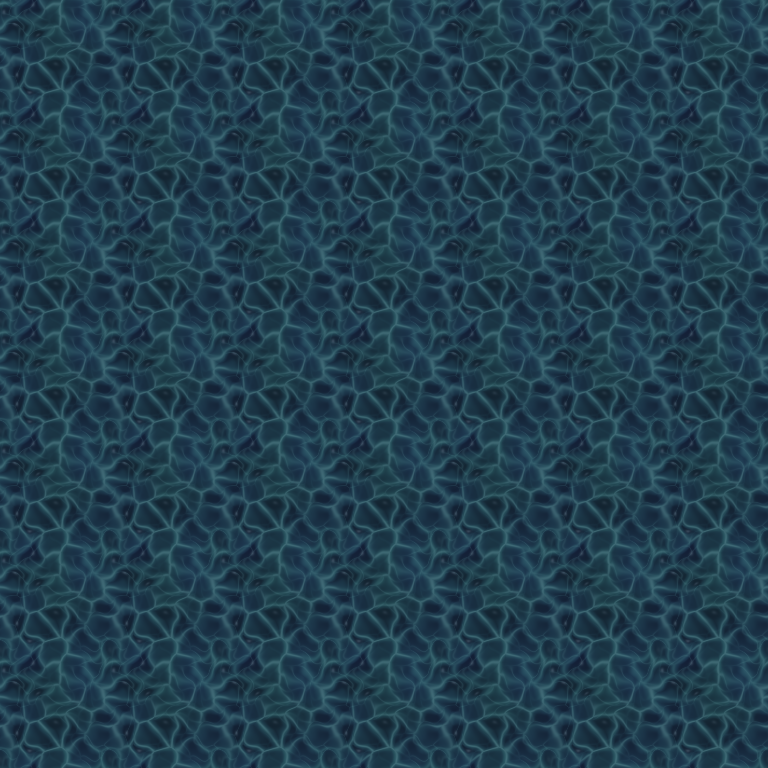
Reproduce this texture procedurally as a three.js fragment shader.

```glsl
// Seamless dark water: navy pools ringed by soft teal caustic veins, tiled 7 by 7.
varying vec2 vUv;

const float REPEATS = 7.0;
const float CELLS = 5.0;
const float TAU = 6.2831853;

const vec3 NAVY = vec3(0.075, 0.130, 0.200);
const vec3 DEEP_BLUE = vec3(0.108, 0.212, 0.285);
const vec3 TEAL = vec3(0.160, 0.330, 0.380);
const vec3 PALE_VEIN = vec3(0.300, 0.470, 0.510);
const vec3 GLINT = vec3(0.340, 0.420, 0.490);

float hash(vec2 p) {
  return fract(sin(dot(p, vec2(127.1, 311.7))) * 43758.5453);
}

// Wraps a lattice id so that it repeats after the given period.
vec2 wrapId(vec2 id, float period) {
  return floor(mod(id + 0.5, period));
}

// Value noise that repeats with the tile.
float tileNoise(vec2 tile, float period, float seed) {
  vec2 p = tile * period;
  vec2 id = floor(p);
  vec2 f = fract(p);
  f = f * f * (3.0 - 2.0 * f);
  float a = hash(wrapId(id, period) + seed);
  float b = hash(wrapId(id + vec2(1.0, 0.0), period) + seed);
  float c = hash(wrapId(id + vec2(0.0, 1.0), period) + seed);
  float d = hash(wrapId(id + vec2(1.0, 1.0), period) + seed);
  return mix(mix(a, b, f.x), mix(c, d, f.x), f.y);
}

// Repeating cells: x = nearest distance, y = gap to the second, z = cell random.
vec3 poolCells(vec2 tile, float period, float seed) {
  vec2 p = tile * period;
  vec2 base = floor(p);
  float nearest = 9.0;
  float second = 9.0;
  float random = 0.0;
  for (int j = -1; j <= 1; j++) {
    for (int i = -1; i <= 1; i++) {
      vec2 id = base + vec2(float(i), float(j));
      vec2 key = wrapId(id, period) + seed;
      vec2 jitter = vec2(hash(key), hash(key + 37.3));
      float d = length(id + 0.08 + 0.84 * jitter - p);
      if (d < nearest) {
        second = nearest;
        nearest = d;
        random = hash(key + 71.9);
      } else {
        second = min(second, d);
      }
    }
  }
  return vec3(nearest, second - nearest, random);
}

// Soft line around zero distance.
float softLine(float d, float width) {
  return exp(-d * d / (width * width));
}

// Three-stop colour ramp from pool to shallow water.
vec3 waterRamp(float tone) {
  vec3 dark = mix(NAVY, DEEP_BLUE, smoothstep(0.0, 0.5, tone));
  return mix(dark, TEAL, smoothstep(0.4, 0.95, tone));
}

void main() {
  vec2 tile = vUv * REPEATS;

  // Bend the cells into irregular pools
  vec2 bend = vec2(tileNoise(tile, 8.0, 3.0), tileNoise(tile, 8.0, 19.0)) - 0.5;
  vec2 warped = tile + bend * 0.11;
  vec3 pool = poolCells(warped, CELLS, 5.0);
  vec3 ripple = poolCells(warped + bend * 0.05, 7.0, 43.0);

  // Broad and fine variation inside the tile
  float broad = tileNoise(tile, 3.0, 11.0) - 0.5;
  float fine = tileNoise(tile, 13.0, 29.0) - 0.5;
  float band = cos(TAU * (tile.y - 0.41));

  // Pools darken toward their centres, each to its own depth
  float depth = mix(0.22, 0.72, pool.z);
  float tone = 0.68 - depth * smoothstep(0.02, 0.55, pool.y);
  tone += 0.26 * broad + 0.20 * fine - 0.05 * band;
  tone += 0.10 * softLine(ripple.y, 0.22) - 0.03;
  vec3 color = waterRamp(tone);
  color += vec3(0.0, 0.025, -0.030) * (tileNoise(tile, 4.0, 53.0) - 0.5);

  // Broken pale veins and faint secondary ripples
  float veinMask = smoothstep(0.25, 0.85, tileNoise(tile, 6.0, 61.0));
  float vein = softLine(pool.y, 0.10) * mix(0.12, 0.62, veinMask);
  float faint = softLine(ripple.y, 0.09) * 0.20 * (1.0 - veinMask);
  color = mix(color, PALE_VEIN, vein + faint);

  // Small glints in some pools
  float glint = softLine(pool.x, 0.10) * smoothstep(0.5, 0.7, pool.z);
  color = mix(color, GLINT, 0.5 * glint);

  gl_FragColor = vec4(color, 1.0);
}
```
